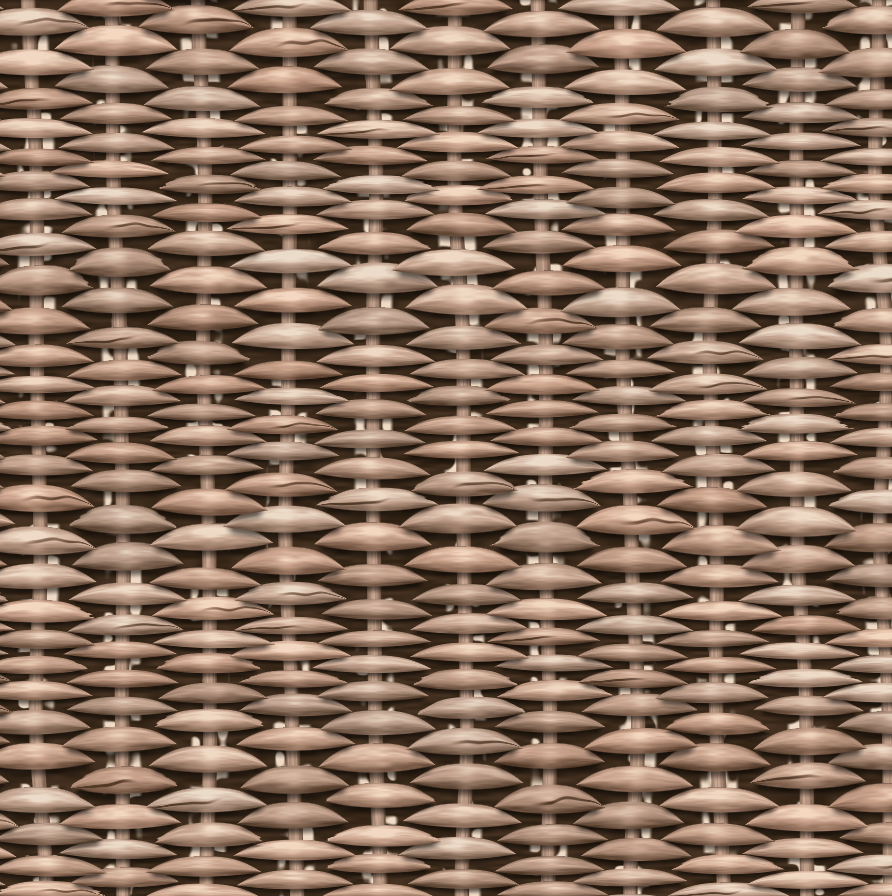
Reproduce this texture procedurally as a WebGL 1 fragment shader.

```glsl
precision highp float;
uniform vec2 u_resolution;

#define COLUMNS 10.5    // stakes across
#define ROWS 28.0       // strands up each stake
#define REACH 0.69      // half length of a strand, in columns
#define THICK 0.35      // half thickness of a strand, in rows
#define STAKE 0.085     // half width of a stake, in columns
#define JITTER 0.13     // random shift of strands
#define FIBRE 0.34      // strength of the grain
#define SPLITS 0.16     // share of cracked strands

const vec3 SHADOW = vec3(0.18, 0.125, 0.07);
const vec3 UMBER = vec3(0.32, 0.23, 0.16);
const vec3 BARK = vec3(0.48, 0.37, 0.30);
const vec3 TAN = vec3(0.64, 0.52, 0.44);
const vec3 LIGHT = vec3(0.79, 0.66, 0.58);
const vec3 PALE = vec3(0.94, 0.86, 0.78);

float hash(vec2 p) {
  vec3 q = fract(p.xyx * 0.1031);
  q += dot(q, q.yzx + 33.33);
  return fract((q.x + q.y) * q.z);
}

float noise(vec2 p) {
  vec2 i = floor(p), f = fract(p);
  f = f * f * (3.0 - 2.0 * f);
  return mix(mix(hash(i), hash(i + vec2(1.0, 0.0)), f.x),
             mix(hash(i + vec2(0.0, 1.0)), hash(i + 1.0), f.x), f.y);
}

// Cane colour from dark (0) to bright (1)
vec3 cane(float level) {
  float k = clamp(level, 0.0, 1.0) * 4.0;
  vec3 c = mix(UMBER, BARK, clamp(k, 0.0, 1.0));
  c = mix(c, TAN, clamp(k - 1.0, 0.0, 1.0));
  c = mix(c, LIGHT, clamp(k - 2.0, 0.0, 1.0));
  return mix(c, PALE, clamp(k - 3.0, 0.0, 1.0));
}

// Sideways wander of a stake
float wander(float column, float y) {
  return 0.14 * (noise(vec2(column * 7.3 + 20.0, y * 5.0)) - 0.5);
}

// Dark hollow, stray light and the upright stake
vec3 backdrop(vec2 p, float y, float pixel) {
  float column = floor(p.x + 0.5);
  float u = p.x - column - wander(column, y);
  vec3 color = mix(SHADOW, UMBER, 0.75 * noise(p * vec2(5.0, 9.0) + 40.0));

  float side = abs(u) - STAKE;
  float gap = smoothstep(0.12, 0.06, abs(side - 0.04));
  float glint = noise(vec2(p.x * 6.0, p.y * 2.5) + 90.0);
  color = mix(color, PALE, gap * smoothstep(0.58, 0.76, glint));

  float s = u / STAKE;
  float grain = noise(vec2(u * 70.0 + column * 9.0, p.y * 1.5));
  vec3 wood = cane(0.66 - 0.45 * s * s - 0.12 * s + 0.25 * (grain - 0.5));
  return mix(color, wood, clamp(0.5 - side / pixel, 0.0, 1.0));
}

// One bowed strand over its stake, with the shadow it throws below
vec3 strand(vec3 color, vec2 p, float column, float level, float y, float pixel) {
  vec2 id = vec2(column, level) + 50.0;
  float tone = hash(id), size = hash(id + 17.0);
  float u = p.x - column - wander(column, y) + JITTER * (hash(id + 31.0) - 0.5);
  float v = p.y - level * 0.5 + JITTER * (hash(id + 47.0) - 0.5);
  v += 0.10 * u * (hash(id + 83.0) - 0.5);

  // Arched top and nearly flat underside meet at the tips
  float ragged = step(0.8, hash(id + 61.0)) * 0.12 * noise(vec2(v * 14.0, tone * 90.0));
  float a = abs(u) / (REACH * (0.94 + 0.12 * size)) + ragged * smoothstep(0.3, 0.6, abs(u));
  float h = THICK * (0.88 + 0.22 * tone);
  float bottom = 0.16 * a * a - h;
  float top = h - (2.0 * h - 0.16) * pow(a, 2.6);
  float t = (v - bottom) / max(top - bottom, 0.02);

  float shade = smoothstep(bottom - 0.26, bottom, v) * (1.0 - step(top, v));
  color *= 1.0 - 0.55 * shade * smoothstep(1.0, 0.8, a);

  // Round shading, long grain and a bright crest over the stake
  float grain = 0.6 * noise(vec2(u * 3.0 + tone * 80.0, t * 6.0 + size * 60.0))
              + 0.4 * noise(vec2(u * 8.0 + size * 80.0, t * 15.0 + tone * 60.0));
  float lit = 0.23 + 0.62 * smoothstep(0.0, 0.65, t) - 0.27 * smoothstep(0.8, 1.0, t);
  lit += FIBRE * (grain - 0.5) + 0.24 * (size - 0.5) - 0.24 * a * a;
  lit += 0.10 * exp(-u * u * 60.0);

  // Cracks along some strands
  float crack = 0.45 + 0.2 * (noise(vec2(u * 5.0, size * 70.0)) - 0.5) + 0.3 * u;
  float cracked = step(hash(id + 71.0), SPLITS) * smoothstep(0.09, 0.02, abs(t - crack));
  lit -= 0.6 * cracked * smoothstep(0.0, 0.25, u * sign(tone - 0.5) + 0.2);

  vec3 tint = mix(vec3(1.02, 0.98, 0.96), vec3(0.98, 1.0, 1.01), hash(id + 97.0));
  float cover = clamp(min(top - v, v - bottom) / pixel + 0.5, 0.0, 1.0);
  return mix(color, cane(lit) * tint, cover);
}

void main() {
  vec2 uv = gl_FragCoord.xy / u_resolution;
  vec2 pixel = vec2(COLUMNS, ROWS) / u_resolution;

  // Leaning stakes, and rows packed tighter in bands
  vec2 p = vec2(uv.x * COLUMNS - 0.34 - 0.14 * (1.0 - uv.y),
                uv.y * ROWS - 0.18 - 0.26 * sin(23.0 * (uv.y - 0.95)));
  vec3 color = backdrop(p, uv.y, pixel.x);

  // Half rows from low to high, alternating between odd and even stakes
  for (int k = -2; k <= 3; k++) {
    float level = floor(p.y * 2.0) + float(k);
    float odd = mod(level, 2.0);
    float column = 2.0 * floor((p.x - odd) * 0.5 + 0.5) + odd;
    color = strand(color, p, column, level, uv.y, pixel.y);
  }
  gl_FragColor = vec4(color, 1.0);
}
```
